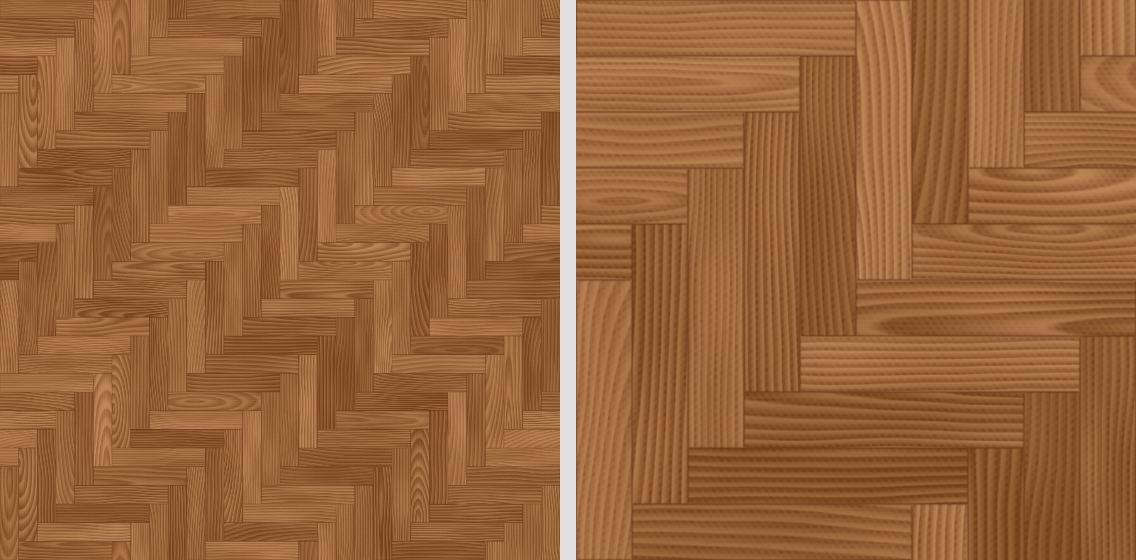
Left: the whole. Right: its middle third, enlarged.
Write a three.js fragment shader that draws this texture.

```glsl
// Herringbone parquet: planks five cells long and one cell wide, on a 30 x 30 grid.
// A diagonal cell index picks each plank's direction; its grain is a tilted cut
// through nearly straight growth rings, with pores, fibres and a tint of its own.
varying vec2 vUv;

const float REPEATS = 3.0;
const float PLANK_LENGTH = 5.0;
const float PERIOD = 2.0 * PLANK_LENGTH;
const float CELLS = REPEATS * PERIOD;

const vec3 DARK_WOOD = vec3(0.46, 0.25, 0.10);
const vec3 LIGHT_WOOD = vec3(0.74, 0.53, 0.345);
const vec3 GAP_COLOR = vec3(0.38, 0.21, 0.09);

float hash(vec2 p) {
  vec3 q = fract(p.xyx * 0.1031);
  q += dot(q, q.yzx + 33.33);
  return fract((q.x + q.y) * q.z);
}

float noise(vec2 p) {
  vec2 i = floor(p);
  vec2 f = fract(p);
  f = f * f * (3.0 - 2.0 * f);
  float low = mix(hash(i), hash(i + vec2(1.0, 0.0)), f.x);
  float high = mix(hash(i + vec2(0.0, 1.0)), hash(i + 1.0), f.x);
  return mix(low, high, f.y);
}

// Returns plank coordinates (along 0..5, across 0..1) and the plank's wrapped id.
vec4 herringbone(vec2 p) {
  vec2 cell = floor(p);
  vec2 f = p - cell;
  float d = mod(cell.x - cell.y - 1.0, PERIOD);
  if (d < PLANK_LENGTH) {
    vec2 id = mod(cell - vec2(d, 0.0), CELLS);
    return vec4(d + f.x, f.y, id);
  }
  d -= PLANK_LENGTH;
  vec2 id = mod(cell + vec2(0.0, d), CELLS) + vec2(0.0, 61.0);
  return vec4(d + 1.0 - f.y, f.x, id);
}

// Distance to the pith line, which crosses the plank's face at a slant.
float ringRadius(vec2 q, vec2 id, vec2 seed) {
  float center = 0.5 + 5.0 * (hash(id + 3.7) - 0.5);
  float crossing = mix(-1.5, 6.5, hash(id + 11.3));
  float slant = hash(id + 19.1);
  float depth = mix(0.06, 0.30, slant * slant) * (q.x - crossing);
  float wobble = noise(q * vec2(0.5, 1.3) + seed) - 0.5;
  float ripple = noise(q * vec2(1.6, 3.0) + seed + 17.0) - 0.5;
  return length(vec2(q.y - center, depth)) + 0.17 * wobble + 0.015 * ripple;
}

// Pale early wood that darkens slowly, then steps back to pale.
float ringTone(float phase) {
  float f = fract(phase);
  return smoothstep(0.0, 0.24, f) * (1.0 - smoothstep(0.2, 1.0, f));
}

// Rows of short dark ticks along the grain.
float pores(vec2 q, vec2 seed) {
  vec2 g = q * vec2(7.5, 11.0);
  g.x += 0.5 * mod(floor(g.y), 2.0);
  float strength = 0.4 + 0.6 * hash(floor(g) + floor(seed));
  vec2 f = fract(g) - 0.5;
  f.x += 0.35 * f.y;
  return strength * (1.0 - smoothstep(0.1, 0.5, length(f)));
}

float edgeDistance(vec2 q) {
  vec2 e = min(q, vec2(PLANK_LENGTH, 1.0) - q);
  return min(e.x, e.y);
}

float woodTone(vec2 q, vec2 id) {
  vec2 seed = 80.0 * vec2(hash(id + 5.0), hash(id + 29.0));
  float density = mix(4.5, 8.5, hash(id + 41.0));
  float rings = ringTone(density * ringRadius(q, id, seed) + hash(id + 53.0));
  float tint = hash(id + 67.0) - 0.5;
  float contrast = mix(0.24, 0.48, hash(id + 71.0));
  float cloud = noise(q * vec2(0.5, 1.8) + seed + 31.0) - 0.5;
  float fibre = noise(q * vec2(1.5, 28.0) + seed) - 0.5;

  float tone = 0.51 + 0.46 * tint + contrast * (rings - 0.42);
  tone += 0.27 * cloud + 0.07 * fibre;
  return tone - 0.20 * pores(q, seed) * (1.0 - 0.8 * rings);
}

void main() {
  vec4 plank = herringbone(vUv * CELLS);
  vec2 q = plank.xy;
  vec3 color = mix(DARK_WOOD, LIGHT_WOOD, clamp(woodTone(q, plank.zw), 0.0, 1.0));

  // Hairline joint around each plank.
  float joint = 1.0 - smoothstep(0.0, 0.04, edgeDistance(q));
  color = mix(color, GAP_COLOR, 0.5 * joint);
  gl_FragColor = vec4(color, 1.0);
}
```
